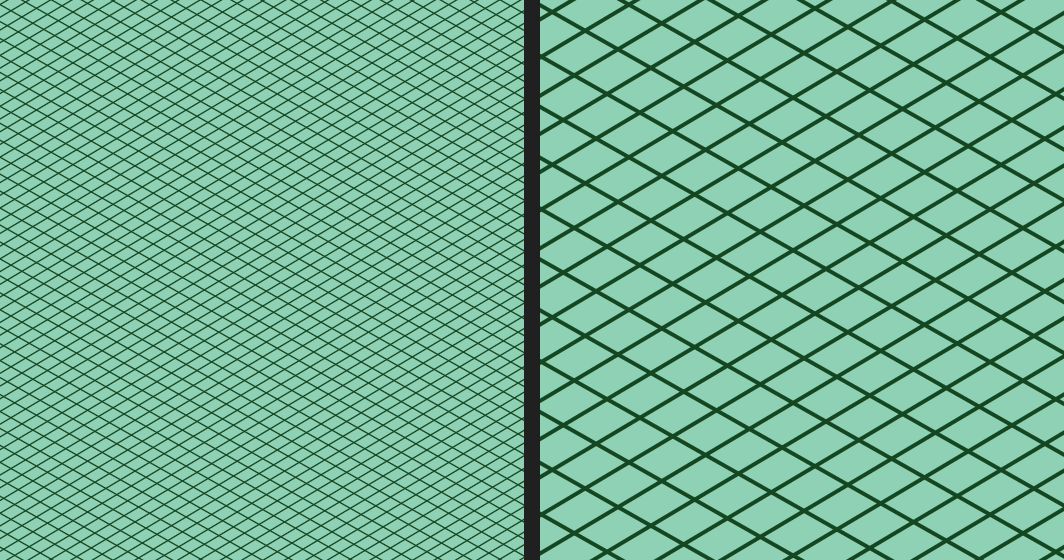
Left, the full canvas; right, a detail of the centre.
Give the GLSL for this pattern, as a Shadertoy shader.

```glsl
// Slanted lattice: two families of thin dark green lines crossing on a mint ground.

// Lengths are fractions of the canvas height, angles are in degrees.
const vec3  GROUND_COLOR  = vec3(0.56, 0.82, 0.71);
const vec3  LINE_COLOR    = vec3(0.08, 0.28, 0.13);
const float FALLING_ANGLE = -29.55;
const float RISING_ANGLE  = 30.75;
const float FALLING_PITCH = 0.026336;
const float RISING_PITCH  = 0.019516;
const float LINE_WIDTH    = 0.00237;
const vec2  ANCHOR        = vec2(0.0, 0.901);  // a point where two lines cross

// Distance from p to the nearest of evenly spaced parallel lines.
float lineDistance(vec2 p, float angle, float pitch) {
    float a = radians(angle);
    float across = dot(p, vec2(-sin(a), cos(a)));
    return abs(fract(across / pitch + 0.5) - 0.5) * pitch;
}

// Share of a pixel covered by a line whose centre is dist away.
float lineCoverage(float dist, float pixel) {
    return clamp((0.5 * LINE_WIDTH - dist) / pixel + 0.5, 0.0, 1.0);
}

void mainImage(out vec4 fragColor, in vec2 fragCoord) {
    float pixel = 1.0 / iResolution.y;
    vec2 p = fragCoord * pixel - ANCHOR;

    // The two line families
    float falling = lineCoverage(lineDistance(p, FALLING_ANGLE, FALLING_PITCH), pixel);
    float rising  = lineCoverage(lineDistance(p, RISING_ANGLE, RISING_PITCH), pixel);

    // Union of both over the ground
    float ink = 1.0 - (1.0 - falling) * (1.0 - rising);
    fragColor = vec4(mix(GROUND_COLOR, LINE_COLOR, ink), 1.0);
}
```
